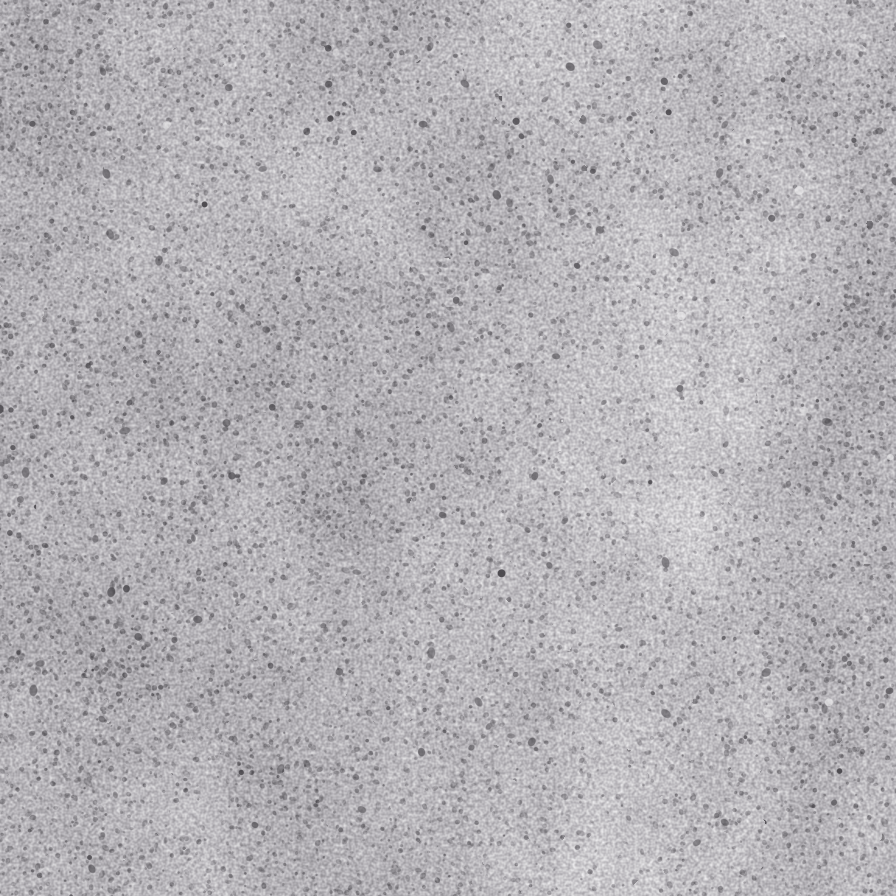
A Shadertoy shader for this texture:

```glsl
// Grey concrete: cloudy cement, fine sandy grain, dark pits and a few pale flecks.

#define BASE_TONE 0.731
#define CLOUD_CONTRAST 0.085
#define BAND_CONTRAST 0.045
#define GRAIN_CONTRAST 0.185
#define GRAIN_SCALE 185.0
#define FINE_PIT_CELLS 135.0
#define FINE_PIT_SHARE 0.36
#define LARGE_PIT_CELLS 48.0
#define LARGE_PIT_SHARE 0.13
#define FLECK_CELLS 30.0
#define FLECK_SHARE 0.03

// Integer hash giving two values in 0..1 per lattice cell
vec2 hash2(vec2 cell, float seed) {
    uvec3 v = uvec3(ivec3(vec3(cell, seed))) * 1664525u + 1013904223u;
    v.x += v.y * v.z; v.y += v.z * v.x; v.z += v.x * v.y;
    v ^= v >> 16u;
    v.x += v.y * v.z; v.y += v.z * v.x; v.z += v.x * v.y;
    return vec2(v.xy >> 8u) / 16777216.0;
}

float cornerSlope(vec2 cell, vec2 offset, float seed) {
    float angle = 6.2832 * hash2(cell, seed).x;
    return dot(vec2(cos(angle), sin(angle)), offset);
}

float gradientNoise(vec2 p, float seed) {
    vec2 i = floor(p), f = p - i;
    vec2 u = f * f * f * (f * (f * 6.0 - 15.0) + 10.0);
    vec2 e = vec2(1.0, 0.0);
    float low = mix(cornerSlope(i, f, seed), cornerSlope(i + e, f - e, seed), u.x);
    float high = mix(cornerSlope(i + e.yx, f - e.yx, seed),
                     cornerSlope(i + 1.0, f - 1.0, seed), u.x);
    return mix(low, high, u.y);
}

// Uneven cement, from broad patches down to small mottling
float clouds(vec2 uv) {
    float sum = 0.0, weight = 0.6;
    vec2 p = uv * 4.0 + 0.37;
    for (int octave = 0; octave < 5; octave++) {
        sum += weight * gradientNoise(p, float(octave) + 1.0);
        p = p * 2.03 + 7.3;
        weight *= 0.78;
    }
    return sum + 0.3 * gradientNoise(uv * vec2(14.0, 3.0), 8.0);
}

// Scattered oval spots of random size, direction and strength
float spots(vec2 uv, float cells, float share, vec2 radii, float seed) {
    vec2 p = uv * cells, home = floor(p);
    float blur = 0.7 * cells / iResolution.y;
    float cover = 0.0;
    for (int y = -1; y <= 1; y++)
    for (int x = -1; x <= 1; x++) {
        vec2 cell = home + vec2(x, y);
        vec2 place = hash2(cell, seed);
        vec2 kind = hash2(cell, seed + 1.0);
        vec2 shape = hash2(cell, seed + 2.0);
        float angle = 6.2832 * shape.x;
        float c = cos(angle), s = sin(angle);
        vec2 d = mat2(c, s, -s, c) * (p - cell - place);
        d.x *= mix(0.6, 1.0, shape.y);
        float radius = mix(radii.x, radii.y, kind.y * kind.y);
        float disc = 1.0 - smoothstep(radius - blur, radius + blur, length(d));
        float strength = mix(0.4, 1.0, place.x * shape.y + 0.3 * kind.y);
        cover = max(cover, disc * strength * step(kind.x, share));
    }
    return cover;
}

void mainImage(out vec4 fragColor, in vec2 fragCoord) {
    vec2 uv = fragCoord / iResolution.y;

    // Broad pale band right of centre, with a wandering border
    float cloud = clouds(uv);
    float across = uv.x + 0.15 * gradientNoise(uv * 3.0, 20.0);
    float band = smoothstep(0.42, 0.65, across) * (1.0 - smoothstep(0.82, 1.0, across));
    float tone = BASE_TONE + CLOUD_CONTRAST * cloud + BAND_CONTRAST * (band - 0.4);

    // Sandy grain in two sizes
    float grain = 0.75 * gradientNoise(uv * GRAIN_SCALE, 30.0)
                + 0.85 * gradientNoise(uv * GRAIN_SCALE * 1.73 + 0.41, 31.0);
    tone += GRAIN_CONTRAST * grain;

    // Pits crowd together in the darker patches
    float crowding = clamp(1.15 - 0.9 * cloud - 0.35 * band, 0.4, 1.8);
    float finePits = spots(uv, FINE_PIT_CELLS, FINE_PIT_SHARE * crowding, vec2(0.16, 0.42), 40.0);
    float largePits = spots(uv, LARGE_PIT_CELLS, LARGE_PIT_SHARE * crowding, vec2(0.09, 0.21), 50.0);
    float flecks = spots(uv, FLECK_CELLS, FLECK_SHARE, vec2(0.06, 0.16), 60.0);
    tone -= 0.25 * finePits;
    tone = mix(tone, 0.27, 0.85 * largePits);
    tone = mix(tone, 0.92, 0.7 * flecks);

    // Faint violet tint that fades in the light parts
    vec3 violetTint = vec3(0.001, -0.008, 0.011) * (1.0 - 0.5 * smoothstep(0.7, 0.85, tone));
    fragColor = vec4(clamp(tone + violetTint, 0.0, 1.0), 1.0);
}
```
